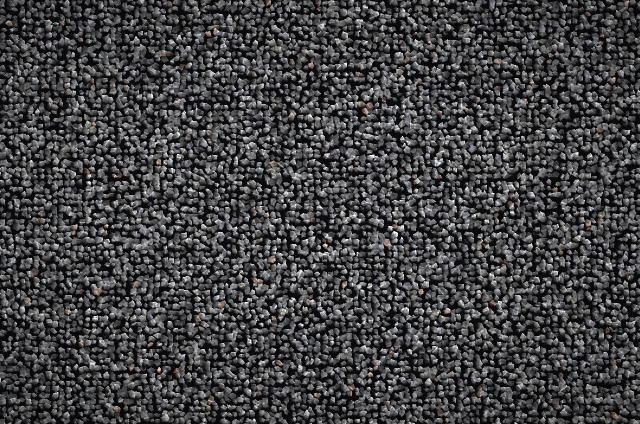
Give the GLSL for this texture, as a Shadertoy shader.

```glsl
const float GRAIN_ROWS = 66.0;             // grains per canvas height
const float JITTER = 0.62;
const vec2 RADIUS_RANGE = vec2(0.36, 0.62);
const float STRETCH = 0.45;
const int GRAIN_SIDES = 5;
const vec2 LIGHT_DIR = vec2(0.53, 0.85);
const float SHADOW_REACH = 0.26;
const float BEVEL_WIDTH = 0.24;
const float BEVEL_LIGHT = 0.24;
const float FACE_TILT = 0.36;
const vec2 TONE_RANGE = vec2(0.25, 0.51);
const float SPECKLE = 0.55;
const float GLINT = 0.3;
const float TAN_SHARE = 0.02;
const vec3 GAP_COLOR = vec3(0.04, 0.04, 0.05);
const vec3 COOL_TINT = vec3(0.97, 0.99, 1.03);
const vec3 WARM_TINT = vec3(1.02, 1.0, 0.99);
const vec3 TAN_TINT = vec3(1.2, 1.04, 0.96);
const float CENTER_GAIN = 1.08;
const float VIGNETTE = 0.36;
const int AA = 2;
const float TAU = 6.28318;

struct Surface {
    float height;
    vec3 color;
};

vec3 hash3(vec2 p) {
    vec3 q = fract(p.xyx * vec3(0.1031, 0.1030, 0.0973));
    q += dot(q, q.yxz + 33.33);
    return fract((q.xxy + q.yzz) * q.zyx);
}

float gradientDot(vec2 corner, vec2 offset) {
    float angle = TAU * hash3(corner + 71.0).x;
    return dot(vec2(cos(angle), sin(angle)), offset);
}

float gradientNoise(vec2 p) {
    vec2 i = floor(p), f = fract(p);
    vec2 u = f * f * f * (f * (f * 6.0 - 15.0) + 10.0);
    vec2 e = vec2(1.0, 0.0);
    float low = mix(gradientDot(i, f), gradientDot(i + e, f - e), u.x);
    float high = mix(gradientDot(i + e.yx, f - e.yx), gradientDot(i + 1.0, f - 1.0), u.x);
    return mix(low, high, u.y);
}

// Irregular polygon: outward normal of the nearest side in xy, reach in z
vec3 chippedPolygon(vec2 q, float seed) {
    vec3 side = vec3(0.0, 0.0, -1.0);
    for (int k = 0; k < GRAIN_SIDES; k++) {
        float wobble = fract(seed * 17.3 + float(k) * 0.618);
        float angle = TAU * (seed + (float(k) + 0.5 * wobble) / float(GRAIN_SIDES));
        vec2 normal = vec2(cos(angle), sin(angle));
        float reach = dot(q, normal) * mix(0.85, 1.2, wobble);
        if (reach > side.z) side = vec3(normal, reach);
    }
    return side;
}

// Topmost of the overlapping grains around p
Surface topGrain(vec2 p) {
    Surface top = Surface(0.0, GAP_COLOR);
    vec2 cell = floor(p);
    for (int y = -1; y <= 1; y++)
    for (int x = -1; x <= 1; x++) {
        vec2 id = cell + vec2(x, y);
        vec3 place = hash3(id);
        vec3 look = hash3(id + 137.0);
        vec2 q = p - id - 0.5 - (place.xy - 0.5) * JITTER;

        // Lengthen along a random axis and narrow across it
        float turn = TAU * look.x;
        vec2 axis = vec2(cos(turn), sin(turn));
        float along = dot(q, axis);
        vec2 shaped = q * (1.0 + 0.3 * look.y) - axis * along * STRETCH * look.y;

        vec3 side = chippedPolygon(shaped, place.z);
        float inset = mix(RADIUS_RANGE.x, RADIUS_RANGE.y, look.z) - side.z;
        float flatness = smoothstep(0.0, BEVEL_WIDTH, inset);
        float height = 0.2 + fract(place.z * 9.7 + look.x) + 0.35 * flatness;
        if (inset < 0.0 || height < top.height) continue;

        // Tone of the face, lit bevel, tilted top and a glint on some ridges
        float tone = mix(TONE_RANGE.x, TONE_RANGE.y, fract(look.y * 7.1 + place.x));
        float facing = dot(side.xy, LIGHT_DIR);
        tone += BEVEL_LIGHT * (1.0 - flatness) * (facing - 0.35);
        tone += FACE_TILT * dot(q, axis + 0.6 * LIGHT_DIR);
        float ridge = 1.0 - smoothstep(0.03, 0.12, abs(along - 0.12));
        tone += GLINT * ridge * smoothstep(0.35, 1.0, place.x);
        float pick = fract(look.z * 13.7 + place.y);
        vec3 tint = mix(COOL_TINT, WARM_TINT, pick);
        if (pick < TAN_SHARE) tint = TAN_TINT;
        top = Surface(height, max(tone, 0.06) * tint);
    }
    return top;
}

vec3 gravel(vec2 p) {
    Surface here = topGrain(p);
    float blocker = topGrain(p + LIGHT_DIR * SHADOW_REACH).height;
    float shadow = smoothstep(0.15, 0.65, blocker - here.height);
    float speckle = gradientNoise(p * 2.6) + 0.5 * gradientNoise(p * 5.3 + 19.0);
    vec3 lit = here.color * (1.0 + SPECKLE * speckle);
    return mix(lit, GAP_COLOR, 0.85 * shadow);
}

void mainImage(out vec4 fragColor, in vec2 fragCoord) {
    // Average subsamples for smooth grain edges
    vec3 color = vec3(0.0);
    for (int y = 0; y < AA; y++)
    for (int x = 0; x < AA; x++) {
        vec2 offset = (vec2(x, y) + 0.5) / float(AA) - 0.5;
        color += gravel((fragCoord + offset) / iResolution.y * GRAIN_ROWS);
    }
    color /= float(AA * AA);

    // Darker corners
    vec2 centered = fragCoord / iResolution.xy - 0.5;
    float gain = CENTER_GAIN - VIGNETTE * 2.0 * dot(centered, centered);
    fragColor = vec4(clamp(color * gain, 0.0, 1.0), 1.0);
}
```
